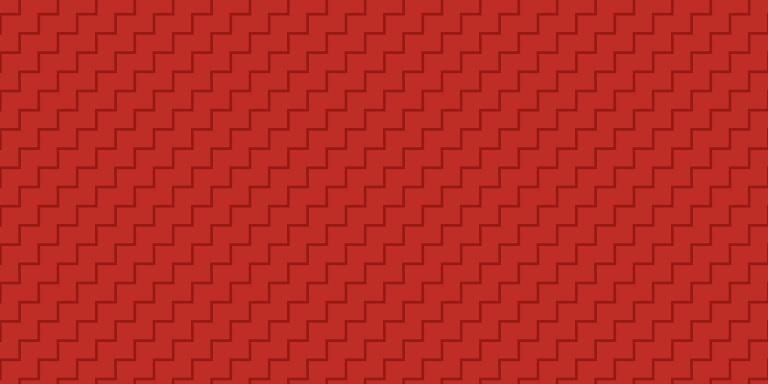
Give the GLSL for this pattern, as a Shadertoy shader.

```glsl
// Diagonal staircase lines in dark red on a red ground.

const float STEPS_DOWN = 20.0;               // stair steps per canvas height
const float LINE_WIDTH = 0.14;               // in steps
const vec2  OFFSET     = vec2(0.02, 0.26);   // grid shift, in steps
const vec3  GROUND     = vec3(0.75, 0.18, 0.15);
const vec3  LINE       = vec3(0.59, 0.10, 0.08);

// Distance to stairs that rise one unit per unit, repeating every two units across.
float stairDistance(vec2 p) {
    vec2 cell = floor(p);
    vec2 local = p - cell;
    // Odd cells are even cells turned by half a turn.
    if (mod(cell.x - cell.y, 2.0) > 0.5) local = 1.0 - local;
    float edges = min(local.x, 1.0 - local.y);
    // Square outer corner of the bend in the diagonal neighbour.
    float corner = max(1.0 - local.x, local.y);
    return min(edges, corner);
}

void mainImage(out vec4 fragColor, in vec2 fragCoord) {
    float scale = STEPS_DOWN / iResolution.y;
    vec2 p = fragCoord * scale - OFFSET;

    // One pixel of edge smoothing, measured in steps.
    float coverage = clamp((0.5 * LINE_WIDTH - stairDistance(p)) / scale + 0.5, 0.0, 1.0);
    fragColor = vec4(mix(GROUND, LINE, coverage), 1.0);
}
```
